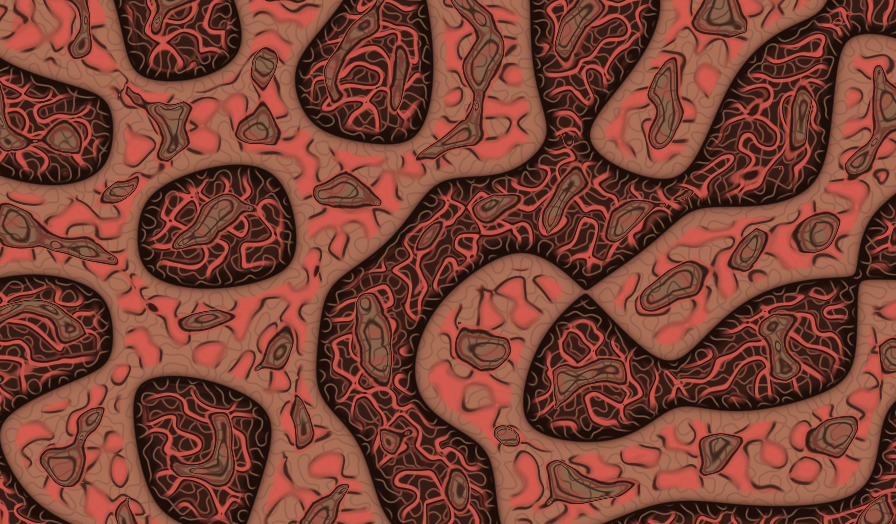
Give the GLSL for this pattern, as a WebGL 2 fragment shader.

```glsl
#version 300 es
precision highp float;

uniform vec2 u_resolution;
out vec4 fragColor;

const float PI = 3.14159265;
const int WAVES = 18;

const vec3 TAN = vec3(0.67, 0.43, 0.335);
const vec3 ROSE = vec3(0.64, 0.30, 0.25);
const vec3 RED = vec3(0.84, 0.34, 0.30);
const vec3 MAROON = vec3(0.46, 0.22, 0.18);
const vec3 UMBER = vec3(0.32, 0.18, 0.14);
const vec3 STONE = vec3(0.53, 0.38, 0.29);
const vec3 BLACK = vec3(0.11, 0.05, 0.035);

float hash(float n) {
    return fract(sin(n * 127.1 + 3.7) * 43758.5453);
}

// Approximate signed distance to the walls of a random maze.
// Many plane waves of similar frequency interfere into winding bands.
float maze(vec2 p, float frequency, float spread, float seed) {
    float height = 0.0;
    vec2 slope = vec2(0.0);
    for (int i = 0; i < WAVES; i++) {
        float n = float(i) + seed * 31.0;
        float angle = PI * (float(i) + hash(n)) / float(WAVES);
        float stretch = 1.0 + spread * (hash(n + 0.37) - 0.5);
        vec2 k = frequency * stretch * vec2(cos(angle), sin(angle));
        float phase = dot(k, p) + 2.0 * PI * hash(n + 0.71);
        height += sin(phase);
        slope += k * cos(phase);
    }
    return atan(height, length(slope) / frequency + 1e-4) / frequency;
}

// Soft line of the given half width around d = 0
float stroke(float d, float halfWidth, float blur) {
    return 1.0 - smoothstep(halfWidth - blur, halfWidth + blur, abs(d));
}

// Smooth band with rosy patches and broken dark creases in its core
vec3 bandColor(float depth, float wrinkle, float hair, float blob, float blur) {
    vec3 color = mix(TAN, TAN * 0.82, stroke(hair, 0.0016, blur) * 0.7);
    float core = smoothstep(0.022, 0.034, depth + 0.35 * wrinkle);
    vec3 flesh = mix(ROSE, RED, smoothstep(0.001, 0.011, wrinkle));
    color = mix(color, flesh, core * smoothstep(-0.008, 0.001, wrinkle) * 0.88);
    float crease = stroke(wrinkle + 0.001, 0.0024, blur);
    float broken = smoothstep(-0.026, -0.008, blob);
    color = mix(color, UMBER * 0.8, crease * core * broken);
    return mix(color, UMBER, 0.85 * exp(-depth / 0.006));
}

// Dark gap: pale hairlines at the margin, a web of red tubes further in
vec3 gapColor(float depth, float wrinkle, float hair, float blur) {
    float web = smoothstep(0.012, 0.034, depth + 0.5 * wrinkle);
    float shade = smoothstep(0.002, 0.012, depth);
    vec3 color = mix(BLACK, UMBER, web * 0.45);
    vec3 hairTint = mix(STONE, ROSE, web * 0.6);
    color = mix(color, hairTint, stroke(hair, 0.0016, blur) * shade * 0.85);
    float tube = 1.0 - smoothstep(0.005, 0.009, abs(wrinkle));
    vec3 skin = mix(MAROON, RED, smoothstep(0.0055, 0.002, abs(wrinkle - 0.003)));
    color = mix(color, skin, tube * web * 0.92);
    return mix(color, BLACK * 1.4, stroke(wrinkle + 0.002, 0.0015, blur) * web);
}

// Grey islet with a dark outline, a red halo and an inner loop
vec3 addIslet(vec3 color, float islet, float wrinkle, float hair, float blur) {
    vec3 filling = mix(STONE, UMBER, stroke(hair, 0.0014, blur) * 0.7);
    filling = mix(filling, ROSE, 0.6 * smoothstep(0.004, 0.011, wrinkle));
    filling = mix(filling, MAROON, stroke(islet - 0.006, 0.002, blur));
    filling = mix(filling, UMBER * 0.8, stroke(islet - 0.015, 0.0017, blur));
    color = mix(color, mix(ROSE, RED, 0.6), stroke(islet + 0.005, 0.003, 0.002) * 0.8);
    color = mix(color, filling, smoothstep(-blur, blur, islet));
    return mix(color, BLACK * 1.5, stroke(islet, 0.0023, blur) * 0.9);
}

void main() {
    vec2 p = gl_FragCoord.xy / u_resolution.y;
    float blur = 0.8 / u_resolution.y;

    // Four scales of winding structure, from broad bands to hairlines
    float edge = maze(p, 17.5, 0.2, 1.0);
    float blob = maze(p, 43.0, 0.5, 2.0);
    vec2 bent = p + 0.006 * vec2(sin(blob * 90.0), cos(edge * 50.0));
    float wrinkle = maze(bent, 88.0, 0.6, 3.0);
    float hair = maze(p, 185.0, 0.5, 4.0);
    float depth = abs(edge);

    // Bands and gaps meet at a softened border
    vec3 band = bandColor(depth, wrinkle, hair, blob, blur);
    vec3 gap = gapColor(depth, wrinkle, hair, blur);
    vec3 color = mix(gap, band, smoothstep(-blur, blur, edge));

    // Islets stay clear of the border
    float margin = 1.0 - smoothstep(0.025, 0.06, depth);
    float islet = blob - 0.009 - 0.045 * margin + 0.25 * wrinkle;
    color = addIslet(color, islet, wrinkle, hair, blur);

    fragColor = vec4(color, 1.0);
}
```
